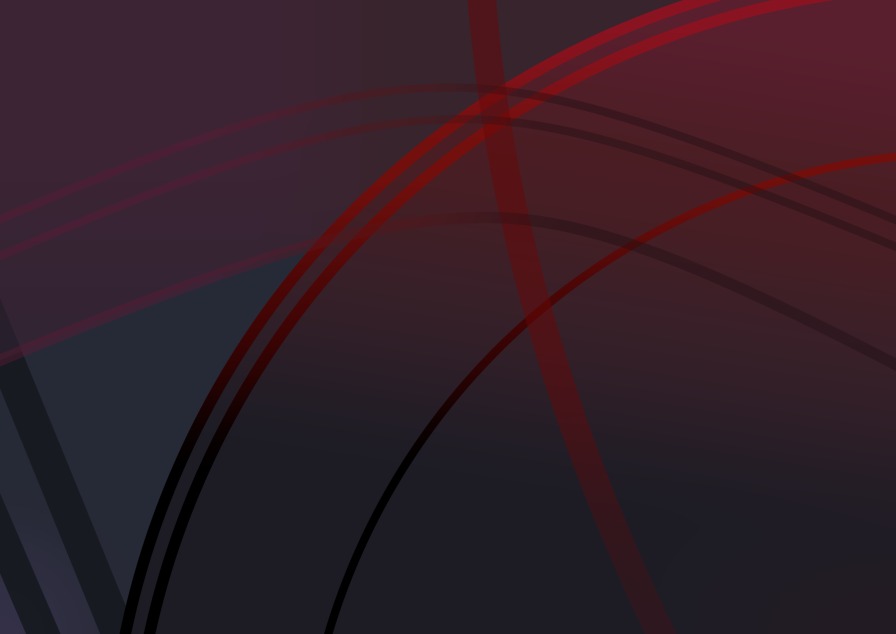
Give the GLSL for this background, as a WebGL 1 fragment shader.

```glsl
precision highp float;
// Dark crimson backdrop: large glowing arcs crossed by faint swooshes and bands.

uniform vec2 u_resolution;

// Soft-edged coverage of a signed distance (negative is inside)
float cover(float d, float px) {
  return 1.0 - smoothstep(-0.75 * px, 0.75 * px, d);
}

float ring(vec2 p, vec2 center, float radius, float halfWidth, float px) {
  return cover(abs(length(p - center) - radius) - halfWidth, px);
}

// Signed distance to a rounded crest whose two flanks fall at their own rate.
// Each flank holds its far slope and the width of its rounding.
float crest(vec2 p, vec2 peak, vec2 leftFlank, vec2 rightFlank) {
  float dx = p.x - peak.x;
  vec2 flank = dx < 0.0 ? leftFlank : rightFlank;
  float reach = sqrt(dx * dx + flank.y * flank.y);
  float slope = flank.x * dx / reach;
  float height = peak.y - flank.x * (reach - flank.y);
  return (p.y - height) / sqrt(1.0 + slope * slope);
}

// Straight leaning band, descending from the left edge
float leaningBand(vec2 p, float startY, float lean, float halfWidth, float px) {
  float d = p.x - lean * (startY - p.y);
  return cover(abs(d) / sqrt(1.0 + lean * lean) - halfWidth, px);
}

// Purple sky above the low swoosh, slate blue below it
vec3 backdrop(vec2 p, float aboveSwoosh) {
  vec3 slate = mix(vec3(0.15, 0.16, 0.21), vec3(0.20, 0.19, 0.28),
                   1.0 - smoothstep(0.0, 0.25, length(p)));
  vec3 plum = mix(vec3(0.20, 0.14, 0.20), vec3(0.24, 0.14, 0.205),
                  smoothstep(0.45, 0.85, p.y));
  plum = mix(plum, vec3(0.22, 0.14, 0.175), smoothstep(0.4, 0.65, p.x));
  return mix(slate, plum, aboveSwoosh);
}

// Disc interior, warming from near black to wine along a tilted axis
vec3 discFill(vec2 p) {
  float h = p.y + 0.16 * (p.x - 0.7);
  vec3 c = mix(vec3(0.112, 0.11, 0.145), vec3(0.22, 0.125, 0.16),
               smoothstep(0.22, 0.58, h));
  c = mix(c, vec3(0.285, 0.115, 0.135), smoothstep(0.5, 0.78, h));
  c = mix(c, vec3(0.35, 0.12, 0.18), smoothstep(0.75, 1.05, h));
  return mix(c, vec3(0.15, 0.105, 0.14),
             0.6 * smoothstep(0.9, 1.4, p.x) * (1.0 - smoothstep(0.0, 0.3, p.y)));
}

// Arc colour: black at the foot, bright red at the top
vec3 arcColor(float y) {
  vec3 c = mix(vec3(0.0), vec3(0.25, 0.015, 0.015), smoothstep(0.24, 0.52, y));
  c = mix(c, vec3(0.45, 0.06, 0.05), smoothstep(0.45, 0.76, y));
  return mix(c, vec3(0.54, 0.075, 0.13), smoothstep(0.75, 0.98, y));
}

void main() {
  float px = 1.0 / u_resolution.y;
  vec2 p = gl_FragCoord.xy * px;
  vec2 outerCenter = vec2(1.499, -0.270);
  float outerRadius = 1.329;

  // Backdrop split by the low swoosh
  float lowSwoosh = crest(p, vec2(0.766, 0.657), vec2(0.46, 0.354), vec2(0.58, 0.323));
  vec3 color = backdrop(p, cover(-lowSwoosh, px));

  // Shadow bands in the lower left
  float shadow = max(leaningBand(p, 0.459, 0.408, 0.027, px),
                     leaningBand(p, 0.159, 0.43, 0.025, px));
  color = mix(color, vec3(0.085, 0.095, 0.12), shadow * mix(0.9, 0.4, cover(-lowSwoosh, px)));

  // Disc and its three arcs
  color = mix(color, discFill(p), cover(length(p - outerCenter) - outerRadius, px));
  float arcs = ring(p, outerCenter, outerRadius, 0.009, px);
  arcs = max(arcs, ring(p, vec2(1.506, -0.277), 1.300, 0.009, px));
  arcs = max(arcs, ring(p, vec2(1.536, -0.302), 1.062, 0.0065, px));
  color = mix(color, arcColor(p.y), arcs);

  // Translucent red band curving down through the middle
  float drop = 1.0 - p.y;
  float bandX = 0.760 + drop * (0.0824 + 0.2 * drop);
  float bandSlope = 0.0824 + 0.4 * drop;
  float band = cover(abs(p.x - bandX) / sqrt(1.0 + bandSlope * bandSlope) - 0.0225, px);
  color = mix(color, vec3(0.41, 0.025, 0.025), band * mix(0.22, 0.5, smoothstep(0.0, 0.5, p.y)));

  // Faint swooshes: magenta on the left, red in the middle, dark on the right
  float swoosh = cover(abs(lowSwoosh) - 0.009, px);
  for (int i = 0; i < 2; i++) {
    float k = float(i);
    float d = crest(p, vec2(0.710 + 0.019 * k, 0.862 - 0.050 * k),
                    vec2(0.49, 0.382), vec2(0.455, 0.308));
    swoosh = max(swoosh, cover(abs(d) - 0.0065, px));
  }
  vec3 tint = mix(vec3(0.37, 0.10, 0.21), vec3(0.34, 0.08, 0.09), smoothstep(0.3, 0.6, p.x));
  tint = mix(tint, vec3(0.12, 0.055, 0.075), smoothstep(0.62, 0.9, p.x));
  color = mix(color, tint, 0.42 * swoosh);

  gl_FragColor = vec4(color, 1.0);
}
```
